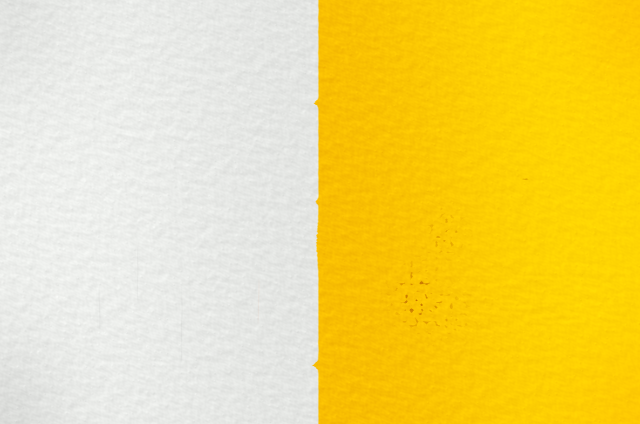
Give the GLSL for this texture, as a Shadertoy shader.

```glsl
// Plaster wall painted half white, half yellow, with a sharp vertical seam.
// Gradient noise forms a rough relief lit from the upper left; grains, chipped
// patches, scratches and small paint bleeds are layered over soft gradients.

const vec2 LIGHT_DIR = vec2(-0.6, 0.8);
const float SEAM_X = 0.751;   // all lengths are in canvas heights

vec2 hash2(vec2 cell) {
    vec3 q = fract(cell.xyx * vec3(0.1031, 0.1030, 0.0973));
    q += dot(q, q.yzx + 33.33);
    return fract((q.xx + q.yz) * q.zy);
}

float gradientDot(vec2 cell, vec2 offset) {
    float angle = 6.2832 * hash2(cell).x;
    return dot(vec2(cos(angle), sin(angle)), offset);
}

float gradientNoise(vec2 p) {
    vec2 i = floor(p), f = fract(p);
    vec2 u = f * f * f * (f * (f * 6.0 - 15.0) + 10.0);
    vec2 e = vec2(0.0, 1.0);
    return mix(
        mix(gradientDot(i, f), gradientDot(i + e.yx, f - e.yx), u.x),
        mix(gradientDot(i + e.xy, f - e.xy), gradientDot(i + 1.0, f - 1.0), u.x), u.y);
}

// Trowelled surface: slightly stretched along a falling diagonal.
float plasterHeight(vec2 p) {
    vec2 q = vec2(p.x + 0.35 * p.y, p.y + 0.2 * p.x) + 7.0;
    return gradientNoise(q * vec2(36.0, 48.0))
         + 0.55 * gradientNoise(q * 83.0 + 11.0)
         + 0.30 * gradientNoise(q * 160.0 + 29.0);
}

float reliefShade(vec2 p, float stepSize) {
    vec2 d = LIGHT_DIR * stepSize;
    return plasterHeight(p - d) - plasterHeight(p + d);
}

// Lit bumps, at most one per cell, kept with the given probability.
float grainShade(vec2 p, float scale, float density) {
    vec2 cell = floor(p * scale);
    vec2 rnd = hash2(cell + 3.0);
    vec2 d = fract(p * scale) - mix(vec2(0.3), vec2(0.7), rnd);
    float radius = mix(0.12, 0.22, rnd.y);
    float present = step(hash2(cell + 71.0).x, density);
    return present * dot(d, LIGHT_DIR) / radius * exp(-dot(d, d) / (radius * radius));
}

float glow(vec2 p, vec2 centre, vec2 size) {
    vec2 d = (p - centre) / size;
    return exp(-dot(d, d));
}

// Thin wandering vertical line, fading out at its ends.
float scratch(vec2 p, vec2 centre, float halfLength) {
    float x = p.x - centre.x - 0.003 * gradientNoise(vec2(p.y * 18.0, centre.x * 50.0));
    float ends = 1.0 - smoothstep(0.6, 1.0, abs(p.y - centre.y) / halfLength);
    return ends * exp(-x * x / 2.5e-6);
}

// Leftward reach of a paint bleed at height y.
float bleed(float y, float centre, float size, float reach) {
    float d = (y - centre) / size;
    return reach * exp(-d * d) * (0.7 + 0.9 * gradientNoise(vec2(y * 170.0, 4.0)));
}

float seamPosition(float y) {
    float x = SEAM_X + 0.0012 * gradientNoise(vec2(y * 60.0, 2.0));
    x -= bleed(y, 0.757, 0.007, 0.012) + bleed(y, 0.524, 0.006, 0.008);
    x -= bleed(y, 0.425, 0.045, 0.006) + bleed(y, 0.139, 0.008, 0.016);
    return x;
}

vec3 whitePaint(vec2 p, float relief) {
    float shade = 0.925 - 0.032 * smoothstep(0.1, 0.75, p.x);
    shade += 0.012 * glow(p, vec2(0.25, 0.5), vec2(0.3, 0.4));
    shade -= 0.07 * glow(p, vec2(0.0), vec2(0.16, 0.2));
    shade -= 0.045 * glow(p, vec2(0.0, 1.0), vec2(0.18, 0.22));
    shade += 0.065 * relief + 0.045 * grainShade(p, 62.0, 0.28);
    // Faint scratches through the lower half.
    float lines = scratch(p, vec2(0.325, 0.36), 0.08)
                + scratch(p, vec2(0.428, 0.23), 0.11)
                + scratch(p, vec2(0.235, 0.27), 0.06);
    shade -= 0.025 * lines;
    vec3 colour = shade * vec3(0.997, 1.004, 0.992);
    return colour - vec3(0.0, 0.025, 0.035) * scratch(p, vec2(0.61, 0.29), 0.06);
}

vec3 yellowPaint(vec2 p, float relief) {
    float light = smoothstep(SEAM_X, 1.4, p.x + 0.12 * (p.y - 0.5));
    vec3 colour = mix(vec3(0.972, 0.745, 0.008), vec3(0.995, 0.835, 0.012), light);
    colour.g -= 0.055 * glow(p, vec2(1.506, 1.0), vec2(0.16, 0.2));
    colour.g -= 0.045 * glow(p, vec2(1.506, 0.0), vec2(0.18, 0.2));
    // Chipped patches leave dark broken flecks.
    float chipped = glow(p, vec2(0.98, 0.31), vec2(0.045, 0.055))
                  + 0.6 * glow(p, vec2(1.05, 0.45), vec2(0.04, 0.05))
                  + 0.5 * glow(p, vec2(1.03, 0.26), vec2(0.07, 0.05))
                  + 0.6 * glow(p, vec2(1.245, 0.577), vec2(0.012, 0.009));
    float fleck = smoothstep(0.22, 0.5, gradientNoise(p * vec2(85.0, 110.0) + 5.0));
    float ridges = gradientNoise(p * vec2(9.0, 110.0)) * glow(p, vec2(1.25, 0.29), vec2(0.25, 0.09));
    float shade = 0.07 * relief * mix(1.1, 0.75, light) + 0.035 * ridges
                + 0.05 * grainShade(p, 66.0, 0.16 + 0.5 * chipped)
                - 0.32 * fleck * chipped;
    return colour + shade * vec3(0.65, 1.0, 0.08);
}

void mainImage(out vec4 fragColor, in vec2 fragCoord) {
    vec2 p = fragCoord / iResolution.y;
    float pixel = 1.0 / iResolution.y;
    float relief = -reliefShade(p, 0.0025);
    float side = smoothstep(-pixel, pixel, p.x - seamPosition(p.y));
    vec3 colour = mix(whitePaint(p, relief), yellowPaint(p, relief), side);
    fragColor = vec4(clamp(colour, 0.0, 1.0), 1.0);
}
```
